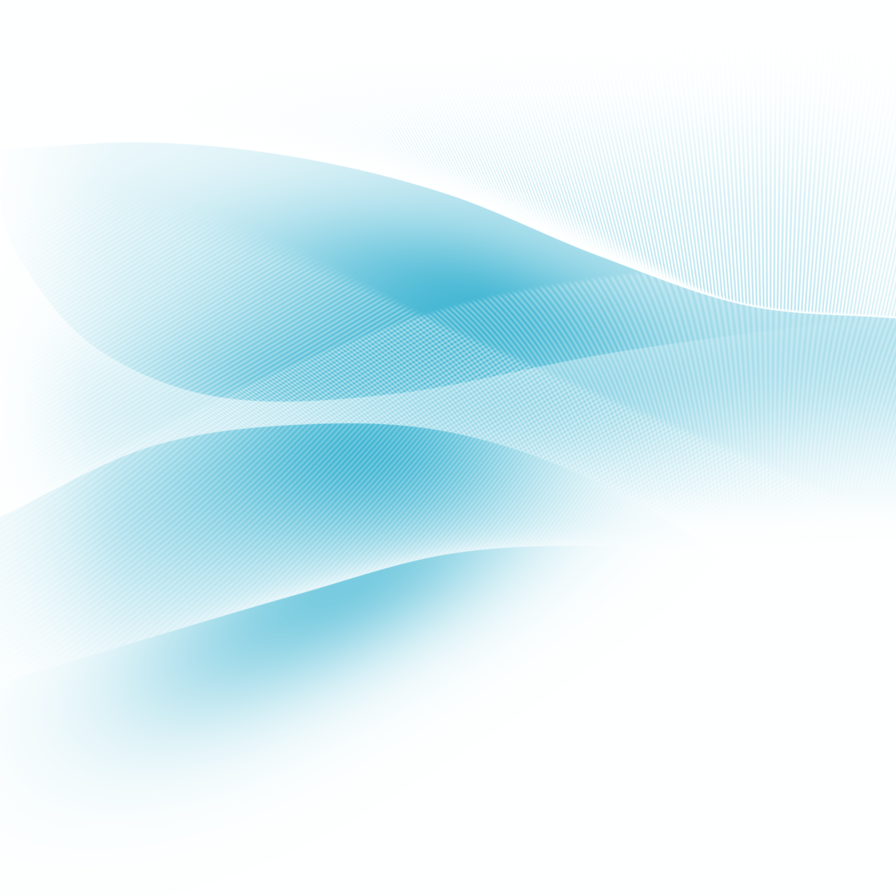
This background is drawn by a Shadertoy shader. Its source:

```glsl
const vec3 PAPER = vec3(0.995, 1.0, 1.0);
const vec3 TEAL = vec3(0.10, 0.65, 0.79);

// Smooth height profile through seven evenly spaced knots
float curve(float x, float k[7]) {
    float s = clamp(x, 0.0, 0.9999) * 6.0;
    int i = int(s);
    float t = fract(s);
    float b = k[i], c = k[i + 1];
    float a = i > 0 ? k[max(i - 1, 0)] : 2.0 * b - c;
    float d = i < 5 ? k[min(i + 2, 6)] : 2.0 * c - b;
    return b + 0.5 * t * (c - a + t * (2.0 * a - 5.0 * b + 4.0 * c - d
             + t * (3.0 * (b - c) + d - a)));
}

// Soft tilted ellipse
float glow(vec2 p, vec2 centre, vec2 radii, float tilt) {
    vec2 d = p - centre;
    float c = cos(tilt), s = sin(tilt);
    d = vec2(c * d.x + s * d.y, c * d.y - s * d.x) / radii;
    return exp(-dot(d, d));
}

// Fine stripes that settle to their average when too dense to resolve
float hatch(float phase) {
    float density = length(vec2(dFdx(phase), dFdy(phase)));
    float stripe = 0.5 + 0.5 * cos(6.28318 * phase);
    return mix(stripe, 0.5, smoothstep(0.45, 0.75, density));
}

float above(float y, float edge, float blur) {
    return smoothstep(-blur, blur, y - edge);
}

void mainImage(out vec4 fragColor, in vec2 fragCoord) {
    vec2 p = fragCoord / iResolution.xy;
    float x = p.x, y = p.y;
    float blur = 1.0 / iResolution.y;

    // Ribbon edges
    float crest = curve(x, float[7](0.833, 0.841, 0.824, 0.783, 0.715, 0.659, 0.6445));
    float belly = curve(sqrt(x), float[7](0.785, 0.702, 0.609, 0.556, 0.561, 0.608, 0.648));
    float falling = curve(x, float[7](0.785, 0.762, 0.711, 0.634, 0.560, 0.490, 0.414));
    float rising = curve(x, float[7](0.427, 0.516, 0.595, 0.656, 0.689, 0.707, 0.720));
    float arch = curve(x, float[7](0.423, 0.501, 0.526, 0.518, 0.462, 0.362, 0.232));
    float swell = curve(x, float[7](0.238, 0.288, 0.337, 0.3815, 0.391, 0.380, 0.368));

    // Stripe families
    float height = y - crest;
    float pivot = x - 0.86;
    float spread = max(1.0 + 1.8 * height, 0.35);
    float rayLines = hatch(260.0 * pivot / spread);
    float fan = hatch(145.0 * pivot * (1.0 - 3.2 * (y - 0.67)));
    float shallow = hatch(222.0 * (0.86 * y - 0.51 * x));
    float steep = hatch(218.0 * (0.70 * y - 0.42 * x - 0.44 * x * x));

    // Tint of the upper ribbon and of the veil beneath it
    float tail = 0.33 * glow(p, vec2(1.0, 0.62), vec2(0.45, 0.12), 0.0);
    float upper = 0.60 * glow(p, vec2(0.52, 0.645), vec2(0.27, 0.17), 0.0)
                + 0.27 * glow(p, vec2(0.30, 0.565), vec2(0.17, 0.07), 0.0)
                + 0.11 * smoothstep(-0.02, 0.16, x) * (1.0 - smoothstep(0.5, 0.8, x));
    upper = upper * mix(0.68, 1.0, smoothstep(0.0, 0.11, -height)) + tail;
    float veil = 0.42 * glow(p, vec2(0.52, 0.55), vec2(0.29, 0.10), 0.0)
               + 0.11 * glow(p, vec2(0.15, 0.54), vec2(0.14, 0.10), 0.0) + tail;
    veil *= smoothstep(0.38, 0.46, y) * smoothstep(-0.04, 0.12, x);

    // White hatching across both, crossing where they overlap
    float softness = mix(0.03, 0.006, smoothstep(0.15, 0.5, x));
    float tint = mix(veil, upper, above(y, belly, blur));
    tint *= 1.0 - 0.33 * shallow * (1.0 - above(y, falling, softness));
    tint *= 1.0 - 0.30 * fan * (1.0 - above(y, rising, 0.004));

    // Lower ribbon with a pale rim along the swell
    float lower = 0.80 * glow(p, vec2(0.42, 0.50), vec2(0.20, 0.125), 0.0)
                + 0.30 * glow(p, vec2(0.18, 0.41), vec2(0.18, 0.14), 0.0);
    lower *= (1.0 - 0.25 * steep) * mix(0.6, 1.0, smoothstep(0.0, 0.15, x));
    float rim = exp(-max(y - swell, 0.0) / 0.014);
    lower *= 1.0 - 0.55 * rim * smoothstep(0.10, 0.35, x);
    tint = mix(lower, tint, above(y, arch, blur));

    // Bottom swell
    float base = 0.48 * glow(p, vec2(0.43, 0.37), vec2(0.20, 0.085), 0.45)
               + 0.24 * glow(p, vec2(0.26, 0.28), vec2(0.19, 0.10), 0.5);
    tint = mix(base, tint, above(y, swell, blur));

    // Faint rays above the crest, held off by a white margin on its left
    float margin = mix(0.05, 0.004, smoothstep(0.6, 0.82, x));
    float rays = 0.30 * rayLines * exp(-4.0 * max(height, 0.0))
               * smoothstep(0.1, 0.85, x) * (1.0 - 0.5 * smoothstep(0.87, 1.0, x))
               * (1.0 - smoothstep(0.75, 0.96, y)) * smoothstep(0.0, margin, height);
    tint = mix(tint, rays, above(y, crest, blur));

    fragColor = vec4(mix(PAPER, TEAL, clamp(tint, 0.0, 1.0)), 1.0);
}
```
